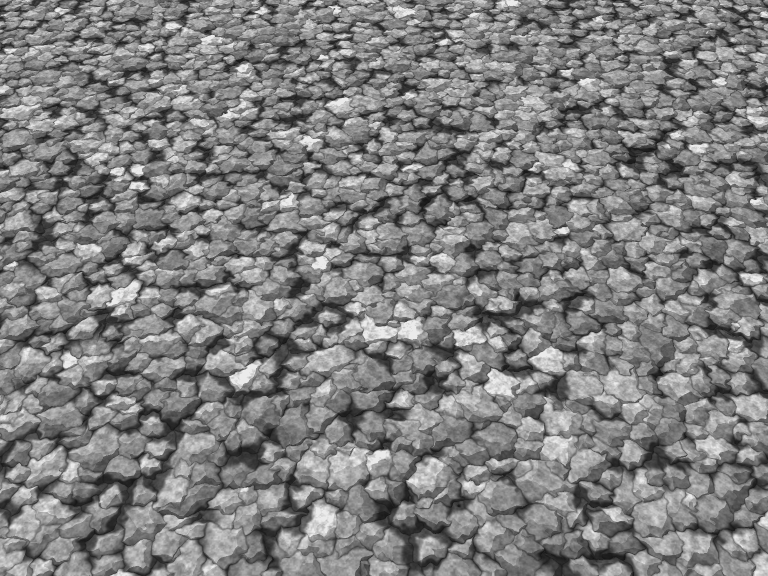
Write a Shadertoy shader that draws this texture.

```glsl
// Grey crushed gravel: overlapping faceted stones on a bank receding upwards.
#define HORIZON 1.5       // height where the ground would vanish, in canvas widths
#define DENSITY 38.0      // stones across the ground
#define FORESHORTEN 1.60  // flattening of the stones with distance
#define FACETS 6          // side facets per stone
#define ROUGHNESS 0.22    // wobble of facets and outlines
#define GRAIN 0.70        // contrast of the mineral speckle
#define PALE_SHARE 0.035  // share of whitish stones
#define AMBIENT 0.51
#define SUNLIGHT 0.54
#define SAMPLES 2         // antialiasing grid per side

const float TAU = 6.2831853;
const vec3 SUN = vec3(-0.28, 0.65, 0.70);

vec2 hash2(vec2 p) {
    vec3 q = fract(vec3(p.xyx) * vec3(0.1031, 0.1030, 0.0973));
    q += dot(q, q.yzx + 33.33);
    return fract((q.xx + q.yz) * q.zy);
}

float valueNoise(vec2 p) {
    vec2 i = floor(p), f = fract(p);
    f = f * f * (3.0 - 2.0 * f);
    float low = mix(hash2(i).x, hash2(i + vec2(1, 0)).x, f.x);
    float high = mix(hash2(i + vec2(0, 1)).x, hash2(i + vec2(1, 1)).x, f.x);
    return mix(low, high, f.y);
}

float layeredNoise(vec2 p) {
    return 0.4 * valueNoise(p) + 0.35 * valueNoise(p * 2.1 + 7.0)
         + 0.25 * valueNoise(p * 4.3 + 19.0);
}

// Height of one stone at offset q from its centre: the lowest of its planes.
float stoneHeight(vec2 q, vec2 id, out vec3 normal) {
    vec2 form = hash2(id + 71.0);
    vec2 tilt = (hash2(id + 137.0) - 0.5) * 0.8;
    float radius = mix(0.42, 0.92, form.x * form.x);
    float height = radius * mix(0.35, 0.75, form.y) + dot(tilt, q);
    normal = vec3(-tilt, 1.0);
    for (int i = 0; i < FACETS; i++) {
        vec2 r = hash2(id * 3.0 + float(i) * 17.0 + 5.0);
        float angle = TAU * (float(i) + 0.8 * r.x + form.y) / float(FACETS);
        vec2 side = vec2(cos(angle), sin(angle));
        float slope = mix(0.55, 1.8, fract(r.x * 7.0 + r.y * 3.0));
        float plane = (radius * mix(0.6, 1.1, r.y) - dot(side, q)) * slope;
        if (plane < height) {
            height = plane;
            normal = vec3(side * slope, 1.0);
        }
    }
    normal = normalize(normal);
    return height;
}

float gravel(vec2 canvas) {
    // Perspective ground coordinates
    float nearness = HORIZON - canvas.y;
    vec2 ground = DENSITY * vec2(canvas.x - 0.5, FORESHORTEN) / nearness + 90.0;
    vec2 wobble = vec2(valueNoise(ground * 4.5), valueNoise(ground * 4.5 + 31.0)) - 0.5;
    vec2 p = ground + ROUGHNESS * wobble;

    // Topmost stone and the runner-up beneath it
    vec2 cell = floor(p), topId = cell;
    vec3 normal = vec3(0, 0, 1);
    float top = -9.0, second = -9.0;
    for (int j = -1; j <= 1; j++)
    for (int i = -1; i <= 1; i++) {
        vec2 id = cell + vec2(i, j);
        vec2 q = p - id - mix(vec2(0.1), vec2(0.9), hash2(id));
        vec3 n;
        float z = stoneHeight(q, id, n) + 0.25 * q.y;
        if (z > top) {
            second = top;
            top = z;
            topId = id;
            normal = n;
        } else {
            second = max(second, z);
        }
    }

    // Stone tone, with a few pale ones and mottled mineral grain
    vec2 tint = hash2(topId + 211.0);
    float tone = mix(0.55, 0.79, tint.x);
    if (tint.y < PALE_SHARE) tone = 0.92;
    float grain = layeredNoise(ground * 4.2 + tint * 40.0) - 0.5;
    float patches = valueNoise(canvas * 5.0 + 3.0) - 0.5;
    tone *= 1.0 + GRAIN * grain + 0.08 * patches;

    // Sunlit facets, dark creases and deep gaps
    float light = AMBIENT + SUNLIGHT * max(dot(normal, SUN), 0.0);
    float crease = mix(0.72, 1.0, smoothstep(0.0, 0.11, top - second));
    float gap = mix(0.42, 1.0, smoothstep(-0.16, 0.06, top));
    return tone * light * crease * gap;
}

void mainImage(out vec4 fragColor, in vec2 fragCoord) {
    float grey = 0.0;
    for (int j = 0; j < SAMPLES; j++)
    for (int i = 0; i < SAMPLES; i++) {
        vec2 offset = (vec2(i, j) + 0.5) / float(SAMPLES) - 0.5;
        grey += gravel((fragCoord + offset) / iResolution.x);
    }
    grey /= float(SAMPLES * SAMPLES);
    fragColor = vec4(vec3(clamp(grey, 0.0, 0.92)), 1.0);
}
```
